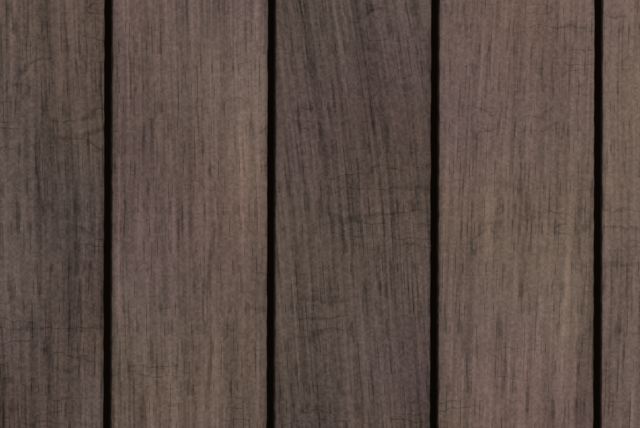
This texture is drawn by a Shadertoy shader. Its source:

```glsl
// Weathered brown timber planks standing side by side, split by narrow dark gaps.

const float PITCH = 0.2552;      // plank spacing, in canvas widths
const float FIRST_GAP = 0.1680;  // centre of the leftmost gap at the bottom
const float LEAN = 0.0030;       // slight tilt of the gaps
const float GAP_HALF = 0.0065;

const vec3 GAP_BLACK = vec3(0.035, 0.022, 0.015);
const vec3 GAP_BROWN = vec3(0.18, 0.14, 0.11);
const vec3 WOOD = vec3(0.385, 0.323, 0.295);

// Per plank, left to right: brightness, and slant of the grain
const float TONE[5] = float[5](0.86, 1.02, 0.87, 1.10, 1.12);
const float SLANT[5] = float[5](0.01, 0.015, 0.10, -0.03, -0.02);

float hash(vec2 p) {
    vec3 q = fract(vec3(p.xyx) * 0.1031);
    q += dot(q, q.yzx + 33.33);
    return fract((q.x + q.y) * q.z);
}

// Smooth value noise, from -1 to 1
float noise(vec2 p) {
    vec2 i = floor(p), f = fract(p);
    f = f * f * (3.0 - 2.0 * f);
    float low = mix(hash(i), hash(i + vec2(1, 0)), f.x);
    float high = mix(hash(i + vec2(0, 1)), hash(i + vec2(1, 1)), f.x);
    return 2.0 * mix(low, high, f.y) - 1.0;
}

float fbm(vec2 p) {
    float sum = 0.0, amp = 0.5;
    for (int i = 0; i < 4; i++) {
        sum += amp * noise(p);
        p = p * 2.03 + 17.1;
        amp *= 0.5;
    }
    return sum;
}

// Soft elliptical patch of light
float glow(vec2 p, vec2 centre, vec2 size) {
    vec2 d = (p - centre) / size;
    return exp(-dot(d, d));
}

// Long streaks, growth lines and short pores along the grain
float grain(vec2 p, float slant, float seed) {
    float bend = slant * p.y * (0.6 + 0.6 * p.y) + 0.006 * noise(p * vec2(9.0, 3.0) + seed);
    vec2 g = vec2(p.x + bend + seed, p.y);
    float streaks = 0.055 * noise(g * vec2(62.0, 1.5))
                  + 0.075 * noise(g * vec2(140.0, 3.0))
                  + 0.095 * noise(g * vec2(290.0, 9.0));
    float pores = smoothstep(0.25, 0.9, noise(g * vec2(330.0, 32.0) + 5.0));
    return streaks - 0.17 * pores;
}

// Fine hairline checks running across the grain, in scattered patches
float checks(vec2 p, float seed) {
    float wobble = 0.010 * fbm(p * 45.0 + seed);
    float line = abs(noise(vec2(p.x * 10.0 + seed, (p.y + wobble) * 55.0)));
    float patches = smoothstep(0.1, 0.55, noise(p * vec2(19.0, 13.0) + seed * 3.0));
    return patches * (1.0 - smoothstep(0.0, 0.12, line));
}

vec3 plankColor(vec2 p, int index) {
    float seed = float(index) * 7.31;
    float light = TONE[index];
    light += 0.13 * fbm(p * vec2(9.0, 3.5) + seed);
    light += 0.16 * glow(p, vec2(0.375, 0.46), vec2(0.030, 0.20));
    light += 0.15 * glow(p, vec2(0.870, 0.18), vec2(0.035, 0.15));
    light -= 0.10 * glow(p, vec2(0.070, 0.44), vec2(0.060, 0.20));
    light += 0.06 * smoothstep(0.0, 0.4, p.y) - 0.04;
    light += grain(p, SLANT[index], seed);
    light += 0.08 * noise(p * 310.0 + seed) + 0.05 * noise(p * 170.0);
    light -= 0.13 * checks(p, seed);
    vec3 tint = vec3(1.0, 1.0 + 0.025 * noise(p * 5.0 + seed), 1.0 + 0.04 * noise(p * 6.0 - seed));
    return WOOD * tint * light;
}

void mainImage(out vec4 fragColor, in vec2 fragCoord) {
    vec2 p = fragCoord / iResolution.x;
    float pixel = 1.0 / iResolution.x;

    // Signed distance to the nearest gap, and the plank number
    float x = p.x - FIRST_GAP - LEAN * p.y;
    float cell = x / PITCH;
    float offset = (fract(cell + 0.5) - 0.5) * PITCH;
    int index = clamp(int(floor(cell)) + 1, 0, 4);

    // Wood, rounded off softly toward both edges
    float edge = abs(offset) - GAP_HALF + 0.0005 * noise(vec2(floor(cell) * 9.0, p.y * 60.0));
    vec3 color = plankColor(p, index);
    color *= 1.0 - 0.22 * exp(-max(edge, 0.0) / 0.0035);

    // Gap: deep shadow with a faintly lit wall on its right
    float wall = smoothstep(0.25, 1.0, offset / GAP_HALF);
    vec3 gap = mix(GAP_BLACK, GAP_BROWN, wall * (0.75 + 0.25 * noise(p * 120.0)));
    color = mix(gap, color, smoothstep(-pixel, pixel, edge));

    fragColor = vec4(color, 1.0);
}
```
